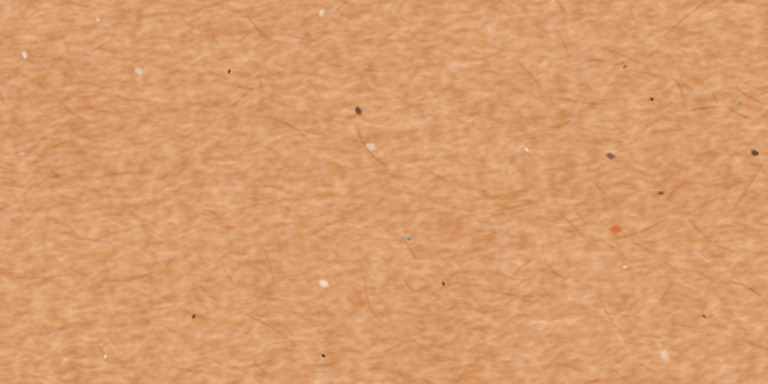
Give the GLSL for this texture, as a Shadertoy shader.

```glsl
vec3 hash(vec2 p) {
    vec3 q = fract(p.xyx * vec3(0.1031, 0.1030, 0.0973));
    q += dot(q, q.yxz + 33.33);
    return fract((q.xxy + q.yzz) * q.zyx);
}

mat2 rotation(float angle) {
    float c = cos(angle), s = sin(angle);
    return mat2(c, -s, s, c);
}

float cornerSlope(vec2 cell, vec2 offset) {
    float angle = 6.2832 * hash(cell + 71.0).x;
    return dot(vec2(cos(angle), sin(angle)), offset);
}

float gradientNoise(vec2 p) {
    vec2 cell = floor(p), f = fract(p);
    vec2 u = f * f * f * (f * (f * 6.0 - 15.0) + 10.0);
    vec2 e = vec2(1.0, 0.0);
    float bottom = mix(cornerSlope(cell, f), cornerSlope(cell + e, f - e), u.x);
    float top = mix(cornerSlope(cell + e.yx, f - e.yx), cornerSlope(cell + 1.0, f - 1.0), u.x);
    return mix(bottom, top, u.y);
}

// Short bent hairs, one per cell, lying mostly along the horizontal
float fibres(vec2 p, float density, float seed) {
    p *= density;
    float total = 0.0;
    for (int y = -1; y <= 1; y++)
    for (int x = -1; x <= 1; x++) {
        vec2 cell = floor(p) + vec2(x, y);
        vec3 place = hash(cell + seed);
        vec3 shape = hash(cell + seed + 37.0);
        float swing = place.z * 2.0 - 1.0;
        vec2 d = rotation(-0.15 - 1.2 * swing * abs(swing)) * (p - cell - place.xy);
        d = vec2(d.x, -d.y);
        float halfLength = mix(0.25, 0.8, shape.x);
        d.y += (shape.y - 0.5) * 0.9 * (d.x * d.x - 0.1);
        float body = 1.0 - smoothstep(0.0, 0.0065 * density, abs(d.y));
        float ends = 1.0 - smoothstep(0.4, 1.0, abs(d.x) / halfLength);
        total += body * ends * shape.z * shape.z;
    }
    return min(total, 1.0);
}

// Sparse flecks: colour in rgb, coverage in a
vec4 fleck(vec2 p, float density, float seed) {
    vec2 cell = floor(p * density);
    vec3 place = hash(cell + seed);
    vec3 kind = hash(cell + seed + 53.0);
    vec2 d = (p * density - cell - mix(vec2(0.25), vec2(0.75), place.xy)) / density;
    d = rotation(kind.z * 6.2832) * d * vec2(0.8, 1.2);
    float radius = mix(0.005, 0.013, kind.y * kind.y * kind.y);
    float outline = length(d) + 0.25 * radius * gradientNoise(p * 120.0);
    float cover = 1.0 - smoothstep(radius * 0.4, radius * 1.3, outline);
    vec3 colour = kind.x < 0.5 ? vec3(0.38, 0.24, 0.17)
                : kind.x < 0.90 ? vec3(0.94, 0.86, 0.79)
                : kind.x < 0.96 ? vec3(0.86, 0.34, 0.20)
                : vec3(0.45, 0.55, 0.56);
    return vec4(colour, cover * step(place.z, 0.17) * mix(0.4, 0.95, kind.z));
}

void mainImage(out vec4 fragColor, in vec2 fragCoord) {
    vec2 p = fragCoord / iResolution.y;

    // Pulp grain, stretched sideways and slightly wavy
    vec2 wave = vec2(gradientNoise(p * 9.0 + 5.0), gradientNoise(p * 9.0 + 40.0));
    vec2 q = rotation(0.12) * p + 0.018 * wave;
    float grain = 0.22 * gradientNoise(p * vec2(3.0, 5.0) + 11.0)
                + 0.40 * gradientNoise(q * vec2(12.0, 28.0) + 20.0)
                + 0.60 * gradientNoise(q * vec2(27.0, 58.0) + 90.0)
                + 0.42 * gradientNoise(q * vec2(54.0, 96.0) + 150.0);
    float tint = gradientNoise(q * vec2(22.0, 38.0) + 200.0);

    vec3 paper = vec3(0.849, 0.614, 0.426);
    vec3 colour = paper + grain * vec3(0.105, 0.150, 0.165) + tint * vec3(-0.010, 0.004, 0.035);

    // Dark and pale fibres
    float dark = 0.6 * fibres(p, 8.0, 3.0) + 0.5 * fibres(p, 15.0, 130.0);
    float pale = fibres(p, 13.0, 260.0);
    colour -= dark * vec3(0.105, 0.125, 0.115);
    colour += pale * vec3(0.035, 0.050, 0.060);

    // Flecks of recycled matter
    vec4 speck = fleck(p, 9.0, 17.0);
    colour = mix(colour, speck.rgb, speck.a);

    fragColor = vec4(colour, 1.0);
}
```
